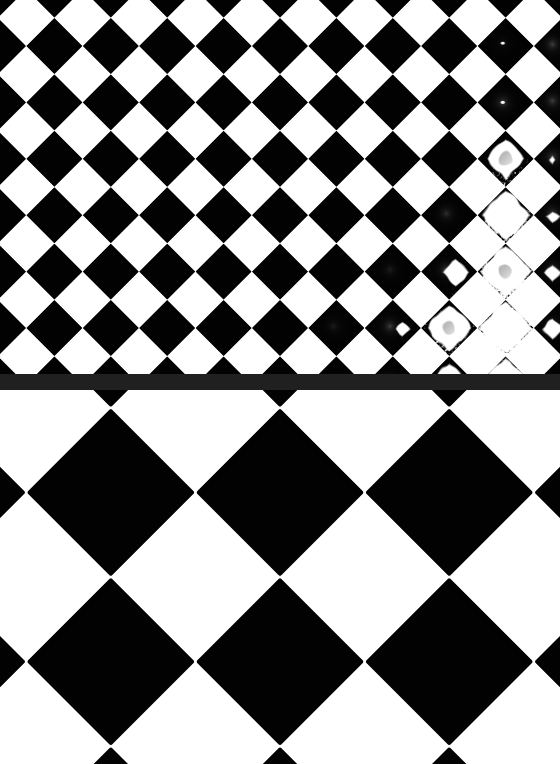
Top, the full canvas; bottom, a detail of the centre.
A WebGL 1 fragment shader for this pattern:

```glsl
precision highp float;
// Black diamonds on white, bleached and worn through towards the lower right corner.

uniform vec2 u_resolution;

#define PITCH 0.1508        // diamond spacing, in canvas heights
#define FIRST_ROW 0.816     // first row centre below the top, in pitches
#define HALF_DIAGONAL 0.48  // diamond size before rounding, in pitches
#define CORNER 0.012        // corner radius, in pitches
#define INK 0.008
#define CORE_GREY 0.78
#define WORN_COLUMN 4.0     // most worn column, counted from the centre
#define EDGE_COLUMN 5.0     // column cut by the right border
#define LAST_ROW 6.0        // row cut by the bottom border
#define HOLE_MAX 0.45

vec2 hashGradient(vec2 p) {
  vec2 h = vec2(dot(p, vec2(127.1, 311.7)), dot(p, vec2(269.5, 183.3)));
  return fract(sin(h) * 43758.5) * 2.0 - 1.0;
}

float gradientNoise(vec2 p) {
  vec2 i = floor(p), f = p - i;
  vec2 u = f * f * f * (f * (f * 6.0 - 15.0) + 10.0);
  vec2 e = vec2(1.0, 0.0);
  float a = dot(hashGradient(i), f);
  float b = dot(hashGradient(i + e), f - e);
  float c = dot(hashGradient(i + e.yx), f - e.yx);
  float d = dot(hashGradient(i + e.xx), f - e.xx);
  return mix(mix(a, b, u.x), mix(c, d, u.x), u.y);
}

float roundedDiamond(vec2 p) {
  vec2 q = abs(vec2(p.x + p.y, p.x - p.y)) * 0.7071 - HALF_DIAGONAL * 0.7071;
  return length(max(q, 0.0)) + min(max(q.x, q.y), 0.0) - CORNER;
}

// Between a circle and a diamond
float softDiamondNorm(vec2 p) {
  return mix(length(p), abs(p.x) + abs(p.y), 0.65);
}

// Wear of a cell: negative is intact, larger is more bleached
float wearDepth(vec2 cell) {
  float away = max(WORN_COLUMN - cell.x, 0.0);
  float depth = cell.y - 1.0 - 2.5 * pow(away, 0.6);
  if (cell.x >= EDGE_COLUMN) depth = 0.03 + 0.08 * (cell.y - 1.0);
  return depth - 1.3 * step(LAST_ROW, cell.y);
}

float diamondShade(vec2 p, vec2 cell, float pixel) {
  float depth = wearDepth(cell);
  float atEdge = step(EDGE_COLUMN, cell.x);
  float atWorn = step(WORN_COLUMN, cell.x) * (1.0 - atEdge);

  // Faint sheen and sparks in the cells about to wear
  vec2 sheenAt = vec2(-0.05 - 0.12 * atEdge, 0.03 - 0.05 * depth * atWorn - 0.03 * atWorn);
  float sheen = smoothstep(-1.5, 0.0, depth) * exp(-14.0 * length(p - sheenAt));
  float shade = INK + 0.25 * sheen;
  float spark = length((p - sheenAt) * vec2(0.8, 1.2));
  shade += atWorn * step(-1.5, depth) * (1.0 - smoothstep(0.01, 0.045, spark));

  // Gritty fading of the rim, strongest along the lower sides
  float grit = gradientNoise(p * 22.0 + cell * 13.0);
  float fade = 0.8 * grit + 0.15 * (depth - 2.0) - 0.6 * p.y - 0.05;
  shade = mix(shade, 1.0, smoothstep(0.0, 0.5, fade) * smoothstep(0.3, 1.0, depth));

  // White hole: small ones sit off centre, large ones fill the diamond
  float small = 1.0 - smoothstep(0.2, 1.0, depth);
  vec2 holeAt = vec2(mix(0.17 * small, -0.17, atEdge), -0.02 * small);
  float radius = HOLE_MAX * (1.0 - exp(-1.4 * max(depth, 0.0)));
  float wobble = 0.07 * gradientNoise(p * 5.0 + cell * 7.3);
  float hole = softDiamondNorm(p - holeAt) + wobble - radius;
  float cut = (1.0 - smoothstep(-0.01 - pixel, 0.01 + pixel, hole)) * step(0.05, depth);

  // Grey core left in every other hole
  float even = 1.0 - mod(cell.x + cell.y, 2.0);
  float core = length(p - vec2(-0.01, 0.0)) + wobble;
  float coreMask = even * step(0.9, depth) * (1.0 - smoothstep(0.1, 0.14, core));
  float coreShade = CORE_GREY + 0.5 * max(p.x - p.y, -0.1);
  return mix(shade, mix(1.0, coreShade, coreMask), cut);
}

void main() {
  vec2 uv = gl_FragCoord.xy / u_resolution.y;
  float aspect = u_resolution.x / u_resolution.y;
  float pixel = 1.0 / (u_resolution.y * PITCH);

  // Columns count from the centre, rows from the top
  vec2 grid = vec2(uv.x - 0.5 * aspect, 1.0 - uv.y) / PITCH - vec2(0.0, FIRST_ROW);
  vec2 cell = floor(grid + 0.5);
  vec2 p = (grid - cell) * vec2(1.0, -1.0);

  float inside = 1.0 - smoothstep(-0.6 * pixel, 0.6 * pixel, roundedDiamond(p));
  float shade = mix(1.0, clamp(diamondShade(p, cell, pixel), 0.0, 1.0), inside);
  gl_FragColor = vec4(vec3(shade), 1.0);
}
```
